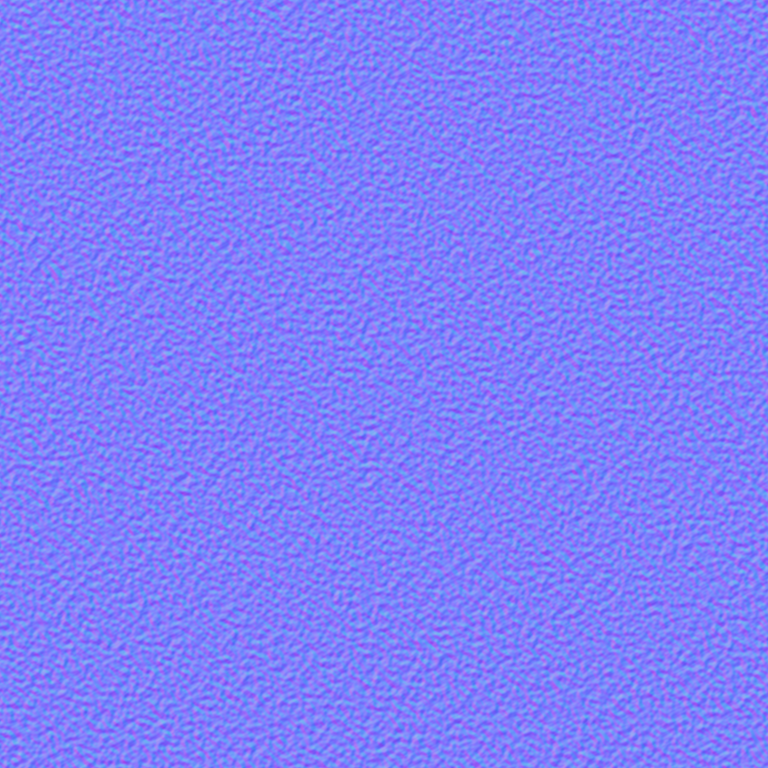
Give the GLSL for this texture map, as a three.js fragment shader.

```glsl
varying vec2 vUv;

const float GRAIN_DENSITY = 120.0;   // grains across the canvas
const float CREST_ANGLE = -0.66;     // crests fall towards the right
const float BUMP_STRENGTH = 0.31;
const float SAMPLE_STEP = 0.0008;
const vec3 NORMAL_TINT = vec3(1.0, 1.0, 0.99);

vec2 rotate(vec2 p, float angle) {
  float c = cos(angle);
  float s = sin(angle);
  return vec2(c * p.x + s * p.y, c * p.y - s * p.x);
}

// Random unit vector for a lattice cell
vec2 cellGradient(vec2 cell) {
  vec3 h = fract(vec3(cell.xyx) * vec3(0.1031, 0.1030, 0.0973));
  h += dot(h, h.yzx + 33.33);
  float angle = 6.28319 * fract((h.x + h.y) * h.z);
  return vec2(cos(angle), sin(angle));
}

float gradientNoise(vec2 p) {
  vec2 cell = floor(p);
  vec2 f = fract(p);
  vec2 w = f * f * f * (f * (f * 6.0 - 15.0) + 10.0);
  float a = dot(cellGradient(cell), f);
  float b = dot(cellGradient(cell + vec2(1.0, 0.0)), f - vec2(1.0, 0.0));
  float c = dot(cellGradient(cell + vec2(0.0, 1.0)), f - vec2(0.0, 1.0));
  float d = dot(cellGradient(cell + vec2(1.0, 1.0)), f - vec2(1.0, 1.0));
  return mix(mix(a, b, w.x), mix(c, d, w.x), w.y);
}

// Stretched diagonal crests with finer round grain on top
float relief(vec2 uv, float density) {
  vec2 crest = rotate(uv, CREST_ANGLE) * density * vec2(0.72, 1.0);
  vec2 grain = rotate(uv, 0.5) * density * 1.22;
  return 0.7 * gradientNoise(crest + 211.0) + 0.4 * gradientNoise(grain + 397.0);
}

// Slope of the relief by central differences, per grain
vec2 reliefSlope(vec2 uv, float density, float stepSize) {
  vec2 e = vec2(stepSize, 0.0);
  vec2 rise = vec2(relief(uv + e.xy, density) - relief(uv - e.xy, density),
                   relief(uv + e.yx, density) - relief(uv - e.yx, density));
  return rise / (2.0 * stepSize * density);
}

vec3 encodeNormal(vec2 slope, float strength) {
  vec3 normal = normalize(vec3(vec2(-slope.x, slope.y) * strength, 1.0));
  return normal * 0.5 + 0.5;
}

void main() {
  vec2 slope = reliefSlope(vUv, GRAIN_DENSITY, SAMPLE_STEP);
  gl_FragColor = vec4(encodeNormal(slope, BUMP_STRENGTH) * NORMAL_TINT, 1.0);
}
```
